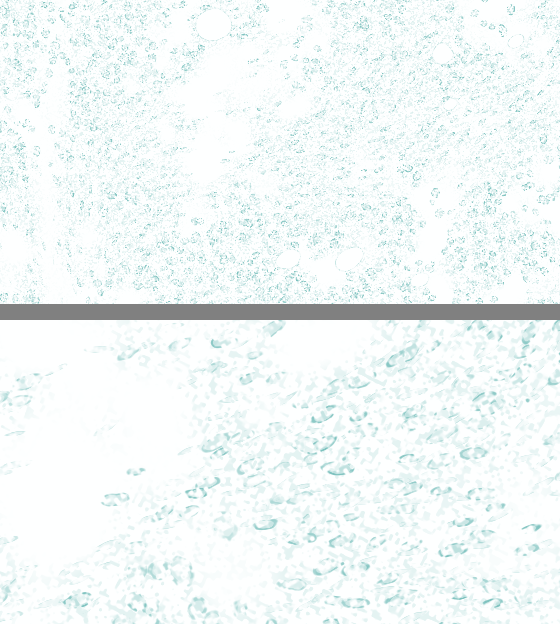
Top, the full canvas; bottom, a detail of the centre.
Reproduce this texture procedurally as a Shadertoy shader.

```glsl
// Draws pale tissue: stippled teal nuclei in round nests, slanted spindle cells and blank round vacuoles.

const vec3 PAPER = vec3(0.995, 1.0, 1.0);
const vec3 TEAL = vec3(0.18, 0.61, 0.59);
const float INK_STRENGTH = 0.57;

float hash(vec2 p, float seed) {
    vec3 q = fract(vec3(p.xyx) * 0.1031 + seed * 0.137);
    q += dot(q, q.yzx + 33.33);
    return fract((q.x + q.y) * q.z);
}

float noise(vec2 p, float seed) {
    vec2 i = floor(p), f = fract(p);
    f = f * f * (3.0 - 2.0 * f);
    float low = mix(hash(i, seed), hash(i + vec2(1, 0), seed), f.x);
    float high = mix(hash(i + vec2(0, 1), seed), hash(i + vec2(1, 1), seed), f.x);
    return mix(low, high, f.y);
}

vec2 turn(vec2 p, float angle) {
    float c = cos(angle), s = sin(angle);
    return vec2(c * p.x + s * p.y, c * p.y - s * p.x);
}

// Two octaves on turned axes, so that the lattice does not show
float cloud(vec2 p, float seed) {
    return 0.62 * noise(turn(p, 0.6), seed) + 0.38 * noise(turn(p * 2.3, 1.9), seed + 1.0);
}

// Height field of the nests; a slanted band of stroma lowers it on the right
float nestField(vec2 p) {
    float offAxis = abs(p.y - 0.42 - 0.35 * (p.x - 0.9));
    float band = (1.0 - smoothstep(0.06, 0.3, offAxis)) * smoothstep(0.75, 1.05, p.x);
    return cloud(p * 4.6, 3.0) + 0.04 - 0.2 * band;
}

// Blank gaps: uneven clearings and an upright pale strip near the left edge
float tissue(vec2 p) {
    float strip = smoothstep(0.0, 0.08, abs(p.x - 0.18 - 0.12 * (cloud(p * 4.0, 8.0) - 0.5)));
    return mix(0.1, 1.0, strip) * smoothstep(0.25, 0.56, cloud(p * 7.5, 14.0));
}

// Fibre direction: upright at the left, rising gently to the right
float flowAngle(vec2 p) {
    return mix(1.75, 0.45, smoothstep(0.15, 0.55, p.x)) + 0.9 * (noise(p * 2.6, 6.0) - 0.5);
}

// Chance of a cell; kind 1 fills the nests, kind 0 the stroma
float cellChance(vec2 p, float kind) {
    float nest = smoothstep(0.46, 0.54, nestField(p));
    return mix(0.75 * (1.0 - nest), 0.88 * nest, kind) * mix(tissue(p), 1.0, 0.3 * kind);
}

// Scattered oval cells with a drawn rim and a fainter body
float cells(vec2 p, float pitch, float radius, float stretch, float kind, float seed) {
    float ink = 0.0;
    vec2 home = floor(p / pitch);
    for (int y = -1; y <= 1; y++)
    for (int x = -1; x <= 1; x++) {
        vec2 id = home + vec2(x, y);
        vec2 jitter = vec2(hash(id, seed), hash(id, seed + 1.0)) - 0.5;
        vec2 centre = (id + 0.5 + 0.8 * jitter) * pitch;
        if (hash(id, seed + 2.0) > cellChance(centre, kind)) continue;
        float spin = mix(0.6, 3.0, kind) * (hash(id, seed + 3.0) - 0.5);
        vec2 q = turn(p - centre, flowAngle(centre) + spin);
        q.y *= stretch;
        float size = radius * mix(0.65, 1.2, hash(id, seed + 4.0));
        float d = length(q) + 0.4 * radius * (noise(p * 120.0, seed) - 0.5) - size;
        float rim = 1.0 - smoothstep(0.0008, 0.004, abs(d));
        float body = 1.0 - smoothstep(-0.002, 0.002, d);
        float strength = mix(0.5, 1.1, hash(id, seed + 5.0));
        ink = max(ink, strength * max(rim, 0.5 * body));
    }
    return ink;
}

// Vacuoles: x is the cleared inside, y the thin outline
vec2 vacuoles(vec2 p, float pitch, float seed) {
    vec2 result = vec2(0.0);
    vec2 home = floor(p / pitch);
    for (int y = -1; y <= 1; y++)
    for (int x = -1; x <= 1; x++) {
        vec2 id = home + vec2(x, y);
        vec2 jitter = vec2(hash(id, seed), hash(id, seed + 1.0)) - 0.5;
        vec2 centre = (id + 0.5 + 0.7 * jitter) * pitch;
        if (hash(id, seed + 2.0) > mix(0.15, 0.5, smoothstep(0.4, 0.9, centre.x))) continue;
        vec2 q = turn(p - centre, flowAngle(centre));
        q.y *= mix(1.0, 1.5, hash(id, seed + 3.0));
        float big = hash(id, seed + 4.0);
        float d = length(q) - mix(0.028, 0.06, big * big) + 0.014 * (noise(p * 22.0, seed) - 0.5);
        result.x = max(result.x, 1.0 - smoothstep(-0.002, 0.003, d));
        result.y = max(result.y, 1.0 - smoothstep(0.0008, 0.003, abs(d)));
    }
    return result;
}

void mainImage(out vec4 fragColor, in vec2 fragCoord) {
    vec2 p = fragCoord / iResolution.y;

    // Fine grain that breaks every line into stipples
    float grain = smoothstep(0.3, 0.85, noise(turn(p, 0.5) * 250.0, 11.0));
    float dust = smoothstep(0.56, 0.82, noise(turn(p, 1.1) * 230.0, 12.0));

    // Round nuclei, spindle cells and thin fibres
    float nuclei = cells(p, 0.031, 0.0125, 1.3, 1.0, 20.0);
    float spindles = cells(p, 0.031, 0.0135, 2.4, 0.0, 30.0);
    float fibres = cells(p, 0.024, 0.015, 5.0, 0.0, 40.0);

    float ink = max(max(nuclei, spindles), 0.4 * fibres) * grain;
    ink = max(ink, 0.22 * dust * tissue(p));

    // Clear the vacuoles, then trace their rims
    vec2 hole = vacuoles(p, 0.26, 50.0);
    ink = max(ink * (1.0 - hole.x), 0.45 * hole.y * mix(0.15, 1.0, grain));

    fragColor = vec4(mix(PAPER, TEAL, clamp(INK_STRENGTH * ink, 0.0, 1.0)), 1.0);
}
```
